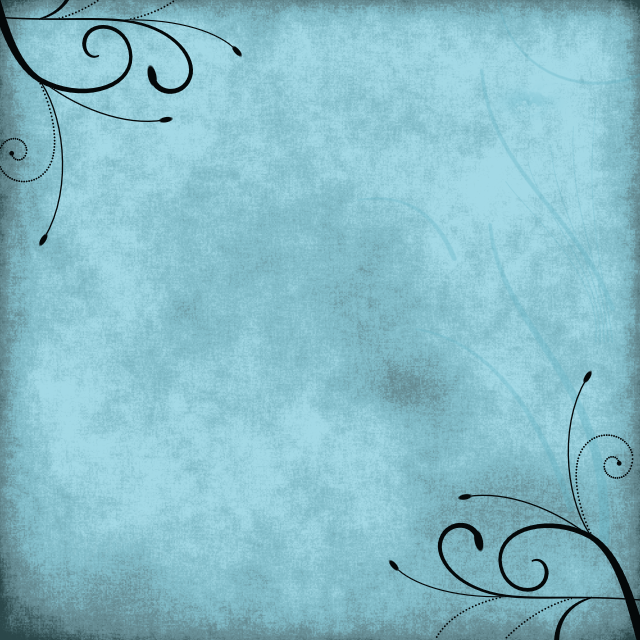
Give the GLSL for this background, as a WebGL 2 fragment shader.

```glsl
#version 300 es
precision highp float;
uniform vec2 u_resolution;
out vec4 outColor;
const float GRID = 768.0; // design units across the canvas
const vec2 TWIN_ORIGIN = vec2(757, 740);
const vec2 KNOT = vec2(44, 92);
const vec3 INK = vec3(0.015, 0.03, 0.035);
const vec3 SHADOW = vec3(0.17, 0.28, 0.29);
const vec3 SLATE = vec3(0.40, 0.55, 0.58);
const vec3 TEAL = vec3(0.50, 0.73, 0.78);
const vec3 PALE = vec3(0.64, 0.85, 0.90);
const vec3 SWIRL = vec3(0.36, 0.69, 0.76);
const float GRAIN = 0.20, MOTTLE = 0.49, EDGE_DARKNESS = 0.62;
const float DOT_RADIUS = 1.05, DOT_GAP = 4.2;

vec2 pen;   // point being shaded, in design units
vec3 tip;   // end of the last curve and its half width
float edge; // signed distance to the nearest drawn part

float hash(vec2 p) {
  vec3 h = fract(p.xyx * vec3(0.1031, 0.1030, 0.0973));
  h += dot(h, h.yzx + 33.33);
  return fract((h.x + h.y) * h.z);
}
float noise(vec2 p) {
  vec2 i = floor(p), f = fract(p), e = vec2(1, 0);
  f = f * f * (3.0 - 2.0 * f);
  return mix(mix(hash(i), hash(i + e), f.x), mix(hash(i + e.yx), hash(i + e.xx), f.x), f.y);
}
float fbm(vec2 p) {
  float sum = 0.0, amp = 0.5;
  for (int i = 0; i < 5; i++, amp *= 0.55) {
    sum += amp * noise(p);
    p = mat2(1.6, 1.2, -1.2, 1.6) * p + 17.3;
  }
  return sum;
}
// Soft ellipse: centre in xy, size in zw
float glow(vec4 e) {
  vec2 d = (pen - e.xy) / e.zw;
  return exp(-dot(d, d));
}
vec2 bezier(vec2 a, vec4 c, vec2 b, float t) {
  vec2 m = mix(c.xy, c.zw, t);
  return mix(mix(mix(a, c.xy, t), m, t), mix(m, mix(c.zw, b, t), t), t);
}
// Tapered curve from the tip, with controls c, to a new tip
void curve(vec4 c, vec2 end, float width) {
  vec2 a = tip.xy;
  for (float t = 0.0625; t <= 1.0; t += 0.0625) {
    vec2 b = bezier(tip.xy, c, end, t), s = b - a;
    float h = clamp(dot(pen - a, s) / dot(s, s), 0.0, 1.0);
    edge = min(edge, length(pen - a - s * h) - mix(tip.z, width, t));
    a = b;
  }
  tip = vec3(end, width);
}
void beads(vec4 c, vec2 end) {
  float reach = length(c.xy - tip.xy) + length(c.zw - c.xy) + length(end - c.zw);
  float count = floor(reach / DOT_GAP);
  for (float i = 0.0; i < count; i++)
    edge = min(edge, length(pen - bezier(tip.xy, c, end, i / count)) - DOT_RADIUS);
  tip.xy = end;
}
// Curve that ends in a leaf along its last heading
void tendril(vec4 c, vec2 end, float width) {
  curve(c, end, width);
  vec2 axis = normalize(end - c.zw), d = pen - end - 2.0 * axis;
  d = vec2(dot(d, axis) * 0.4, axis.x * d.y - axis.y * d.x);
  edge = min(edge, length(d) - 2.6 - 0.7 * width);
}
void flourish(vec2 p) {
  pen = p;
  if (max(p.x, p.y) > 310.0) return;
  // Main stem and spiral
  tip = vec3(-14, -30, 6.5);
  curve(vec4(2, 25, 15, 75), vec2(48, 96), 3.2);
  curve(vec4(95, 122, 157, 108), vec2(157, 68), 2.0);
  curve(vec4(155, 25, 103, 22), vec2(101, 52), 2.4);
  curve(vec4(101, 64, 110, 71), vec2(118, 67), 1.0);
  // Upper branch with bulb, and side curl
  tip = vec3(-12, 20, 0.8);
  curve(vec4(60, 26, 110, 20), vec2(150, 25), 1.4);
  curve(vec4(205, 32, 232, 65), vec2(229, 88), 2.4);
  tendril(vec4(224, 116, 188, 116), vec2(183, 93), 3.4);
  tip = vec3(47, 23, 0.9);
  curve(vec4(75, 15, 88, -5), vec2(89, -28), 3.0);
  // Fine tendrils
  tip = vec3(150, 24, 0.7);
  tendril(vec4(215, 22, 265, 40), vec2(283, 60), 0.7);
  tip = vec3(KNOT, 0.8);
  tendril(vec4(90, 130, 150, 152), vec2(197, 144), 0.8);
  tip = vec3(KNOT, 0.8);
  tendril(vec4(76, 130, 90, 225), vec2(53, 286), 0.8);
  // Beaded spiral and sprays
  tip.xy = KNOT;
  beads(vec4(62, 125, 70, 165), vec2(63, 190));
  beads(vec4(52, 228, 5, 225), vec2(-2, 194));
  beads(vec4(-4, 160, 30, 160), vec2(32, 180));
  beads(vec4(32, 194, 16, 196), vec2(14, 184));
  edge = min(edge, length(p - tip.xy) - 2.8);
  tip.xy = vec2(157, 23);
  beads(vec4(190, 15, 220, 0), vec2(235, -28));
  tip.xy = vec2(67, 23);
  beads(vec4(100, 15, 130, -5), vec2(152, -28));
}
// Faint painted stems and grasses
void ghostStems() {
  tip = vec3(578, 85, 2); curve(vec4(590, 210, 690, 250), vec2(735, 370), 3.0);
  tip = vec3(588, 270, 2); curve(vec4(600, 400, 735, 450), vec2(725, 650), 6.0);
  tip = vec3(430, 240, 1); curve(vec4(490, 230, 525, 260), vec2(545, 310), 3.0);
  tip = vec3(500, 395, 1); curve(vec4(590, 410, 650, 500), vec2(685, 610), 4.0);
  tip = vec3(598, 0, 1); curve(vec4(610, 80, 690, 120), vec2(768, 90), 2.0);
  for (float i = 0.0; i < 5.0; i++) {
    tip = vec3(735.0 - 5.0 * i, 410, 0.8);
    curve(vec4(725, 330, 700.0 - 18.0 * i, 250), vec2(715.0 - 27.0 * i, 130.0 + 22.0 * i), 0.3);
  }
}
void main() {
  vec2 uv = gl_FragCoord.xy / u_resolution, q = vec2(uv.x, 1.0 - uv.y) * GRID;
  float aa = GRID / u_resolution.x;
  pen = q;
  edge = GRID;
  // Mottled paper, woven grain and stains
  float cloud = fbm(q / 75.0), rough = fbm(q / 14.0 + 40.0);
  float weave = noise(q * vec2(0.55, 0.09)) + noise(q * vec2(0.09, 0.55)) - 1.0;
  float tone = 0.85 + MOTTLE * (cloud - 0.47) + 0.32 * (rough - 0.47);
  tone += GRAIN * (noise(q * 0.65) - 0.5) + 0.09 * weave + 0.13 * glow(vec4(110, 540, 140, 100));
  tone += 0.16 * glow(vec4(680, 210, 120, 190)) + 0.1 * glow(vec4(230, 90, 150, 80));
  float stain = 0.3 * glow(vec4(488, 462, 62, 45)) + 0.16 * glow(vec4(350, 350, 170, 120));
  stain += 0.2 * glow(vec4(610, 620, 140, 90)) + 0.18 * glow(vec4(150, 695, 100, 55));
  tone -= stain * (0.35 + 1.4 * rough);
  // Worn dark borders
  vec2 sides = exp(-q / vec2(27, 18)) + exp((q - GRID) / vec2(25, 38));
  float border = sides.x + sides.y + 0.45 * glow(vec4(0, 768, 130, 100));
  tone -= EDGE_DARKNESS * (border + 0.3 * glow(vec4(0, 200, 60, 90))) * (0.55 + 0.8 * cloud);
  vec3 color = mix(SHADOW, SLATE, smoothstep(-0.15, 0.4, tone));
  color = mix(color, TEAL, smoothstep(0.35, 0.72, tone));
  color = mix(color, PALE, smoothstep(0.65, 1.08, tone));
  // Ghosted stems, petals and scrollwork
  ghostStems();
  float petals = glow(vec4(632, 122, 30, 14)) * smoothstep(0.42, 0.55, fbm(q / 22.0));
  color = mix(color, SWIRL, 0.32 * smoothstep(aa, -aa, edge) + 0.35 * petals);
  float contour = abs(fract(fbm(q / 48.0 + 8.0) * 7.0) - 0.5);
  float scroll = smoothstep(0.13, 0.03, contour) * glow(vec4(145, 690, 85, 60));
  color = mix(color, PALE * 0.85, 0.3 * scroll);
  // Ink flourishes in opposite corners
  edge = GRID;
  flourish(q);
  flourish(TWIN_ORIGIN - q);
  outColor = vec4(mix(color, INK, clamp(0.5 - edge / aa, 0.0, 1.0)), 1);
}
```
